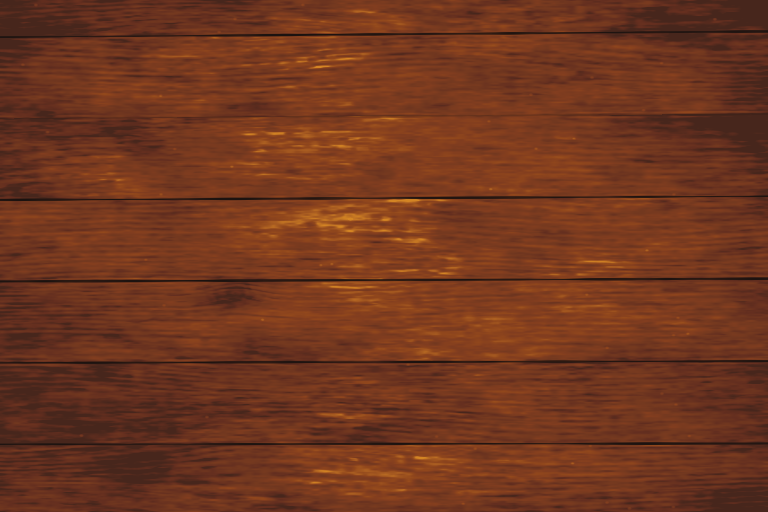
A WebGL 2 fragment shader for this texture:

```glsl
#version 300 es
precision highp float;

uniform vec2 u_resolution;
out vec4 fragColor;

// Layout, in canvas heights
const float BOARD_HEIGHT = 0.160;
const float FIRST_SEAM = 0.133;
const float SEAM_HALF_WIDTH = 0.0016;
const float FAINT_SEAM = 5.0;
const float TILT = 0.008;
const vec2 KNOT = vec2(0.46, 0.428);

// Tone, in steps along the stain ramp
const float BASE_TONE = 1.45;
const float EDGE_FALLOFF = 3.1;
const float BROAD_CONTRAST = 3.9;
const float FIBRE_CONTRAST = 2.1;
const float RING_CONTRAST = 0.42;
const float GOLD_GLOW = 1.7;
const float GOLD_STREAK = 2.3;

// Centre of the worn golden area on each board, bottom to top
const float WORN_X[7] = float[7](0.70, 0.72, 0.78, 0.88, 0.42, 0.66, 0.82);

const vec3 SEAM_COLOUR = vec3(0.10, 0.07, 0.06);
const vec3 STAIN[7] = vec3[7](
  vec3(0.28, 0.15, 0.11), vec3(0.39, 0.18, 0.12), vec3(0.45, 0.22, 0.12),
  vec3(0.51, 0.24, 0.12), vec3(0.57, 0.28, 0.11), vec3(0.67, 0.37, 0.13),
  vec3(0.83, 0.52, 0.14));

float hash(vec2 p) {
  vec3 q = fract(p.xyx * 0.1031);
  q += dot(q, q.yzx + 33.33);
  return fract((q.x + q.y) * q.z);
}

float noise(vec2 p) {
  vec2 i = floor(p), f = fract(p);
  f = f * f * (3.0 - 2.0 * f);
  return mix(mix(hash(i), hash(i + vec2(1, 0)), f.x),
             mix(hash(i + vec2(0, 1)), hash(i + vec2(1, 1)), f.x), f.y);
}

float fbm(vec2 p) {
  float sum = 0.0, amp = 0.53;
  for (int i = 0; i < 4; i++) {
    sum += amp * noise(p);
    p = p * 2.03 + 17.3;
    amp *= 0.5;
  }
  return sum;
}

vec3 stainRamp(float tone) {
  vec3 c = STAIN[0];
  for (int i = 0; i < 6; i++) c = mix(c, STAIN[i + 1], clamp(tone - float(i), 0.0, 1.0));
  return c;
}

void main() {
  vec2 p = gl_FragCoord.xy / u_resolution.y;
  float pixel = 1.0 / u_resolution.y;
  vec2 centre = vec2(0.5 * u_resolution.x / u_resolution.y, 0.47);

  // Boards, with seams leaning slightly
  float row = (p.y - TILT * (p.x - centre.x) * p.y - FIRST_SEAM) / BOARD_HEIGHT + 1.0;
  float board = clamp(floor(row), 0.0, 6.0);
  vec2 q = vec2(p.x + 7.3 * board, p.y + 3.7 * board);

  // Grain bent by slow waves and pushed aside by the knot
  vec2 toKnot = (p - KNOT) * vec2(1.0, 1.7);
  float onKnotBoard = 1.0 - step(0.5, abs(board - 2.0));
  float knot = onKnotBoard * exp(-dot(toKnot, toKnot) * 260.0);
  float wave = noise(q * vec2(1.9, 8.0));
  float grainY = q.y + 0.05 * wave - knot * 0.02;

  // Fine broken fibres, annual rings and short dark pores
  float fibre = 0.55 * noise(vec2(q.x * 14.0, grainY * 190.0))
              + 0.45 * noise(vec2(q.x * 60.0, q.y * 300.0));
  float ringMask = smoothstep(0.3, 0.7, noise(q * vec2(2.4, 8.0) + 41.0));
  float rings = sin(grainY * 560.0 + 3.0 * fbm(q * vec2(6.0, 12.0))) * ringMask;
  float pores = smoothstep(0.68, 0.9, noise(vec2(q.x * 22.0, grainY * 170.0) + 87.0));
  float broad = fbm(q * vec2(3.6, 9.0) + 5.0);
  float mottle = fbm(q * vec2(30.0, 55.0) + 9.0);

  // Base tone, darker towards the canvas edges
  vec2 c = (p - centre) * vec2(0.95, 1.0);
  float tone = BASE_TONE + 1.0 - EDGE_FALLOFF * dot(c, c);
  tone += 0.6 * (hash(vec2(board, 4.0)) - 0.5);
  tone += BROAD_CONTRAST * (broad - 0.5) + FIBRE_CONTRAST * (fibre - 0.5);
  tone += 1.5 * (mottle - 0.5) + RING_CONTRAST * rings - 0.8 * pores;
  tone -= 0.7 * smoothstep(0.62, 0.9, noise(q * vec2(4.0, 11.0) + 23.0));

  // Worn golden areas with thin bright streaks, broken along the grain
  float spread = (p.x - WORN_X[int(board)]) / 0.42;
  float worn = exp(-spread * spread) * smoothstep(0.32, 0.62, fbm(q * vec2(4.5, 12.0) + 61.0));
  float streak = smoothstep(0.55, 0.85, noise(vec2(q.x * 10.0, grainY * 150.0) + 13.0));
  streak *= smoothstep(0.15, 0.7, noise(q * vec2(55.0, 110.0)));
  tone += worn * (GOLD_GLOW * fibre + GOLD_STREAK * streak);

  // Knot heart with a few uneven dark rings
  float knotRing = 0.5 + 0.5 * sin(length(toKnot) * 300.0 + 9.0 * mottle);
  tone -= knot * (1.6 + 0.6 * knotRing);

  // Sparse light flecks
  vec2 cell = floor(p * 36.0);
  vec2 jitter = 0.25 + 0.5 * vec2(hash(cell + 3.0), hash(cell + 71.0));
  float fleck = length((fract(p * 36.0) - jitter) * vec2(0.7, 1.0)) / 36.0;
  tone += 1.5 * step(0.97, hash(cell + 19.0)) * (1.0 - smoothstep(0.0006, 0.0018 + pixel, fleck));

  // Seams of uneven width, each with a soft shadow and a worn lip
  float seam = floor(row + 0.5);
  float gap = abs(row - seam) * BOARD_HEIGHT;
  float open = mix(0.2, 1.0, step(0.5, abs(seam - FAINT_SEAM)));
  float halfWidth = SEAM_HALF_WIDTH * (0.5 + noise(vec2(p.x * 11.0, seam * 5.0)));
  float lip = smoothstep(0.4, 0.8, noise(vec2(p.x * 14.0, seam * 9.0 + 2.0)));
  tone += 1.2 * lip * exp(-pow((gap - 0.0045) / 0.0018, 2.0)) - 0.8 * open * exp(-gap / 0.005);
  float line = 1.0 - smoothstep(halfWidth - 0.5 * pixel, halfWidth + 0.7 * pixel, gap);
  float ink = open * mix(0.75, 1.0, noise(vec2(p.x * 23.0, seam * 3.0 + 8.0)));

  fragColor = vec4(mix(stainRamp(tone), SEAM_COLOUR, line * ink), 1.0);
}
```
